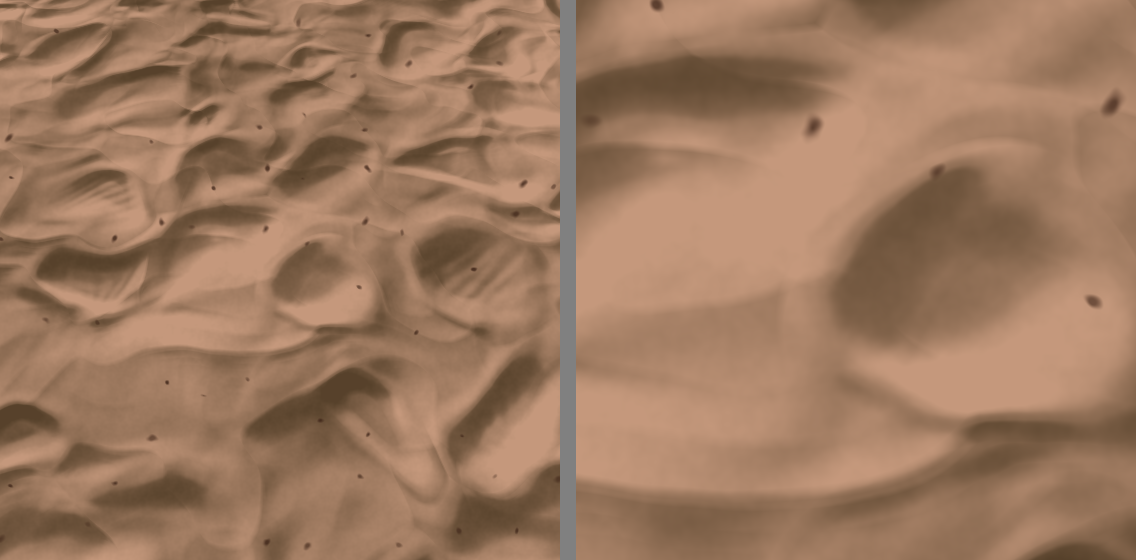
Left: the whole. Right: its middle third, enlarged.
This texture is drawn by a Shadertoy shader. Its source:

```glsl
// Trampled beach sand seen at a slant: a height field of warped gradient noise,
// sharp crests and scattered foot hollows is laid on a receding ground plane,
// then lit by a low sun from the far left with soft cast shadows.

vec2 hash2(vec2 p) {
    vec3 q = fract(p.xyx * vec3(0.1031, 0.1030, 0.0973));
    q += dot(q, q.yzx + 33.33);
    return fract((q.xx + q.yz) * q.zy);
}

mat2 rotation(float a) {
    float c = cos(a), s = sin(a);
    return mat2(c, s, -s, c);
}

float cornerSlope(vec2 cell, vec2 offset) {
    float a = 6.2832 * hash2(cell + 50.0).x;
    return dot(vec2(cos(a), sin(a)), offset);
}

float gradientNoise(vec2 p) {
    vec2 i = floor(p), f = fract(p);
    vec2 u = f * f * f * (f * (f * 6.0 - 15.0) + 10.0);
    vec2 r = vec2(1.0, 0.0);
    float low = mix(cornerSlope(i, f), cornerSlope(i + r, f - r), u.x);
    float high = mix(cornerSlope(i + r.yx, f - r.yx), cornerSlope(i + r.xx, f - r.xx), u.x);
    return mix(low, high, u.y);
}

// Oval hollows with a raised rim, a few with faint tread ripples
float footHollows(vec2 p) {
    vec2 cell = floor(p);
    float hollow = 0.0, rim = 0.0;
    for (int j = -1; j <= 1; j++)
    for (int i = -1; i <= 1; i++) {
        vec2 id = cell + vec2(i, j);
        vec2 place = hash2(id + 11.0), kind = hash2(id + 83.0);
        if (kind.x > 0.8) continue;
        vec2 d = rotation((kind.y - 0.6) * 2.4) * (p - id - 0.25 - 0.5 * place);
        d /= vec2(0.60, 0.36) * mix(0.6, 1.15, place.y);
        d.y += 0.25 * d.x * d.x - 0.1;
        float r = length(d);
        float inside = 1.0 - smoothstep(0.2 + 0.3 * place.x, 1.0, r);
        float tread = kind.x < 0.16 ? 0.005 * sin(28.0 * d.x) : 0.0;
        hollow = max(hollow, inside * (mix(0.14, 0.25, kind.y) + tread));
        rim = max(rim, 0.045 * exp(-18.0 * (r - 1.1) * (r - 1.1)));
    }
    return rim - hollow;
}

float sandHeight(vec2 p) {
    p += 0.30 * vec2(gradientNoise(p * 1.2), gradientNoise(p * 1.2 + 17.0));
    p += 0.09 * gradientNoise(p * 2.9 + 31.0) * vec2(0.9, 1.0);
    float dunes = 0.34 * gradientNoise(p * 0.8 + 3.0);
    float crests = -0.28 * abs(gradientNoise(rotation(0.5) * p * vec2(1.1, 1.4) + 9.0));
    float creases = -0.04 * abs(gradientNoise(rotation(-0.4) * p * vec2(2.2, 2.9) + 27.0));
    float lumps = 0.09 * gradientNoise(p * 2.5 + 5.0);
    float crumbs = 0.016 * gradientNoise(p * 5.8);
    return dunes + crests + creases + lumps + crumbs + footHollows(p);
}

// Small dark bits of debris, one at most per grid cell
float debris(vec2 uv) {
    vec2 g = uv * 11.0, id = floor(g);
    vec2 place = hash2(id + 21.0), kind = hash2(id + 140.0);
    vec2 d = rotation(6.2832 * kind.y) * (fract(g) - 0.2 - 0.6 * place);
    float size = mix(0.05, 0.10, kind.y * kind.y);
    float r = length(d * vec2(1.0, 1.5)) + 0.05 * gradientNoise(g * 9.0);
    return step(kind.x, 0.42) * (1.0 - smoothstep(size * 0.2, size * 1.4, r)) * mix(0.4, 1.0, place.x);
}

void mainImage(out vec4 fragColor, in vec2 fragCoord) {
    vec2 uv = (fragCoord - vec2(0.5 * iResolution.x, 0.0)) / iResolution.y;

    // Ground plane receding towards a horizon above the canvas
    float depth = 1.0 / (1.75 - uv.y);
    vec2 ground = vec2(uv.x * depth * 5.2, depth * 8.0) + vec2(20.0, 31.0);

    // Slope towards the sun
    vec2 sun = normalize(vec2(-0.55, 0.85));
    float height = sandHeight(ground);
    float slope = (height - sandHeight(ground + sun * 0.04)) / 0.04;

    // Steepest obstacle between this spot and the sun
    float obstacle = 0.0;
    for (int i = 1; i <= 10; i++) {
        float t = 0.065 * float(i);
        obstacle = max(obstacle, (sandHeight(ground + sun * t) - height) / t);
    }
    float shadow = smoothstep(0.25, 0.75, obstacle);

    float light = 0.67 + 0.62 * slope / (1.0 + 0.8 * abs(slope)) - 0.22 * shadow;
    light += 0.05 * gradientNoise(uv * 75.0) + 0.03 * gradientNoise(uv * 170.0);
    light += 0.30 * gradientNoise(uv * 3.0 + 40.0);

    vec3 shadedSand = vec3(0.37, 0.28, 0.19);
    vec3 sunlitSand = vec3(0.75, 0.58, 0.47);
    vec3 color = mix(shadedSand, sunlitSand, clamp(light, -0.08, 1.06));
    color = mix(color, vec3(0.25, 0.15, 0.10), 0.85 * debris(uv + 3.0));
    fragColor = vec4(color, 1.0);
}
```
